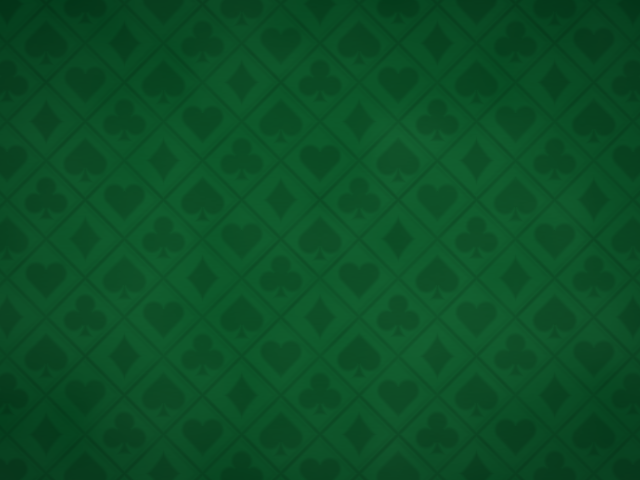
Write a WebGL 2 fragment shader that draws this pattern.

```glsl
#version 300 es
precision highp float;
// Green card-table felt: the four card suits on a staggered lattice, each in a
// diamond cell ruled by thin diagonal lines. Suits are distance functions,
// chosen by lattice index; noise mottles the cloth and a vignette darkens it.

#define HALF_CELLS 12.27                  // half cells over the canvas height
#define CENTRE_SHIFT vec2(0.0, 0.03)      // lattice offset, in half cells
#define FELT vec3(0.060, 0.362, 0.176)
#define FELT_EDGE vec3(0.016, 0.225, 0.106)
#define SUIT_SHADE 0.15
#define LINE_SHADE 0.13
#define LINE_HALF_WIDTH 0.024
#define SIDE_LINE_GAP 0.11
#define SOFTNESS 0.065
#define MOTTLE 0.07
#define GRAIN 0.02

uniform vec2 u_resolution;
out vec4 outColor;

float hash(vec2 p) {
  vec3 q = fract(vec3(p.xyx) * 0.1031);
  q += dot(q, q.yzx + 33.33);
  return fract((q.x + q.y) * q.z);
}

float noise(vec2 p) {
  vec2 i = floor(p), f = fract(p);
  f = f * f * (3.0 - 2.0 * f);
  return mix(mix(hash(i), hash(i + vec2(1, 0)), f.x),
             mix(hash(i + vec2(0, 1)), hash(i + vec2(1, 1)), f.x), f.y);
}

// Lobe of radius r at a, tapering to a point at b on the mirror axis.
// The side facing the axis counts as filled, so both halves join cleanly.
float lobe(vec2 p, vec2 a, vec2 b, float r) {
  float len = length(b - a);
  vec2 axis = (b - a) / len;
  vec2 outward = vec2(-axis.y, axis.x) * sign(-axis.y);
  vec2 q = vec2(dot(p - a, outward), dot(p - a, axis));
  q.x = q.y < 0.0 ? abs(q.x) : max(q.x, 0.0);
  float s = r / len, c = sqrt(1.0 - s * s);
  float k = dot(q, vec2(-s, c));
  if (k < 0.0) return length(q) - r;
  if (k > c * len) return length(q - vec2(0.0, len));
  return dot(q, vec2(c, s)) - r;
}

// Flared foot shared by spade and club; p.x is already mirrored.
float stem(vec2 p, float base) {
  float t = max(base + 0.32 - p.y, 0.0);
  return max(p.x - 0.035 - 1.1 * t * t, max(p.y + 0.05, base - p.y));
}

float spade(vec2 p) {
  float body = lobe(p, vec2(0.27, -0.09), vec2(0.0, 0.57), 0.28);
  return min(body, stem(p, -0.53));
}

float diamond(vec2 p) {
  vec2 k = pow(abs(p) / vec2(0.41, 0.54), vec2(0.87));
  return (k.x + k.y - 1.0) * 0.34;
}

float club(vec2 p) {
  float leaves = min(length(p - vec2(0.0, 0.32)) - 0.25,
                     length(p - vec2(0.29, -0.09)) - 0.255);
  return min(min(leaves, length(p - vec2(0.0, 0.0)) - 0.24), stem(p, -0.48));
}

float heart(vec2 p) {
  return lobe(p, vec2(0.25, 0.12), vec2(0.0, -0.53), 0.27);
}

float suitDistance(vec2 p, float suit) {
  p.x = abs(p.x);
  if (suit < 0.5) return spade(p);
  if (suit < 1.5) return diamond(p);
  if (suit < 2.5) return club(p);
  return heart(p);
}

// Soft line whose darkness falls off smoothly from its middle.
float stroke(float d, float halfWidth, float soft) {
  return 1.0 - smoothstep(0.0, halfWidth + soft, abs(d));
}

void main() {
  vec2 uv = gl_FragCoord.xy / u_resolution;
  vec2 p = (gl_FragCoord.xy - 0.5 * u_resolution) / u_resolution.y * HALF_CELLS;
  float soft = max(SOFTNESS, HALF_CELLS / u_resolution.y);

  // Diagonal lattice: cell index, and position inside the cell
  vec2 q = p - CENTRE_SHIFT;
  vec2 diag = 0.5 * vec2(q.x + q.y, q.x - q.y);
  vec2 cell = floor(diag + 0.5);
  vec2 node = vec2(cell.x + cell.y, cell.x - cell.y);
  float suit = mod(cell.y + 6.0 + 2.0 * mod(node.y + 1.0, 2.0), 4.0);

  // Cloth: vignette, broad mottling and fine horizontal grain
  float rim = length((uv - vec2(0.51, 0.49)) * vec2(1.0, 1.08));
  vec3 color = mix(FELT, FELT_EDGE, 0.9 * smoothstep(0.22, 0.84, rim));
  float cloud = 0.65 * noise(p * 0.45 + 7.0) + 0.35 * noise(p * 1.1 + 31.0) - 0.5;
  color *= 1.0 + 2.0 * MOTTLE * cloud;
  color.rb += vec2(0.035, 0.018) * (cloud + 0.25 * (0.5 - uv.y));
  color *= 1.0 + GRAIN * (noise(p * vec2(7.0, 20.0) + 90.0) - 0.5);

  // Suits, each pressed a little differently
  float ink = 1.0 - smoothstep(-soft, soft, suitDistance(q - node, suit));
  float press = 0.9 + 0.2 * hash(cell + 50.0);
  color *= 1.0 - SUIT_SHADE * press * ink;

  // Cell borders: a main line with a fainter one beside it
  vec2 border = (fract(diag + 0.5) - 0.5) * sqrt(2.0);
  vec2 edge = sqrt(0.5) - abs(border);
  float line = max(stroke(edge.x, LINE_HALF_WIDTH, soft),
                   stroke(edge.y, LINE_HALF_WIDTH, soft));
  vec2 side = sqrt(0.5) - border - SIDE_LINE_GAP;
  float faint = max(stroke(side.x, LINE_HALF_WIDTH, soft),
                    stroke(side.y, LINE_HALF_WIDTH, soft));
  float wear = 0.65 + 0.6 * noise(p * 1.7 + 13.0);
  color *= 1.0 - LINE_SHADE * wear * max(line, 0.3 * faint);

  outColor = vec4(clamp(color, 0.0, 1.0), 1.0);
}
```
